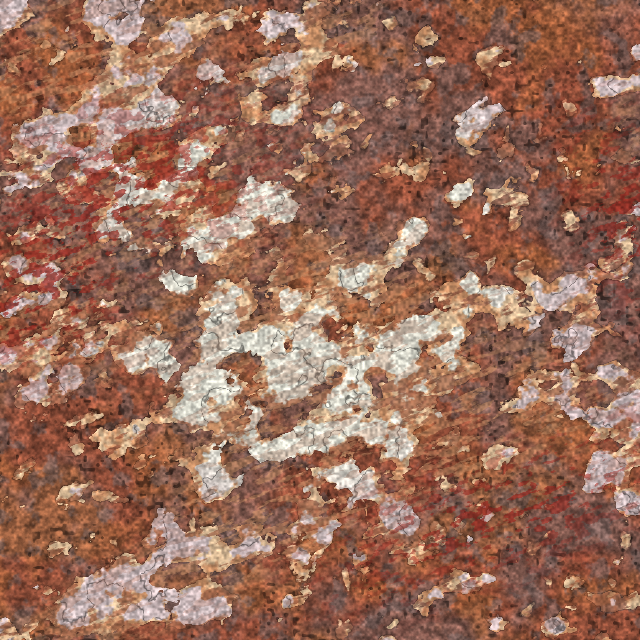
Reproduce this texture procedurally as a three.js fragment shader.

```glsl
varying vec2 vUv;

const vec3 UMBER = vec3(0.49, 0.34, 0.30);
const vec3 RUST = vec3(0.55, 0.30, 0.22);
const vec3 ORANGE = vec3(0.62, 0.37, 0.22);
const vec3 SLATE = vec3(0.43, 0.36, 0.35);
const vec3 CRIMSON = vec3(0.57, 0.16, 0.13);
const vec3 TAN = vec3(0.74, 0.53, 0.38);
const vec3 CREAM = vec3(0.84, 0.72, 0.58);
const vec3 WHITE = vec3(0.86, 0.87, 0.83);
const vec3 LAVENDER = vec3(0.79, 0.73, 0.75);

float hash(vec2 p) {
  vec3 q = fract(vec3(p.xyx) * 0.1031);
  q += dot(q, q.yzx + 33.33);
  return fract((q.x + q.y) * q.z);
}

float noise(vec2 p) {
  vec2 i = floor(p), f = fract(p);
  f = f * f * (3.0 - 2.0 * f);
  return mix(mix(hash(i), hash(i + vec2(1.0, 0.0)), f.x),
             mix(hash(i + vec2(0.0, 1.0)), hash(i + 1.0), f.x), f.y);
}

float fbm(vec2 p) {
  float sum = 0.0, amp = 0.5;
  for (int i = 0; i < 5; i++) {
    sum += amp * noise(p);
    p = mat2(1.6, 1.2, -1.2, 1.6) * p + 17.3;
    amp *= 0.5;
  }
  return sum / 0.97;
}

vec2 rotate(vec2 p, float a) {
  return vec2(cos(a) * p.x + sin(a) * p.y, cos(a) * p.y - sin(a) * p.x);
}

// Soft ellipse leaning along the brush direction
float blob(vec2 p, vec2 center, vec2 radius) {
  vec2 q = rotate(p - center, 0.35) / radius;
  return exp(-dot(q, q));
}

// Where the paint has survived
float paintRegion(vec2 p) {
  float r = blob(p, vec2(0.12, 0.92), vec2(0.20, 0.11));
  r += 0.8 * blob(p, vec2(0.50, 0.94), vec2(0.16, 0.05));
  r += 0.8 * blob(p, vec2(0.22, 0.70), vec2(0.26, 0.11));
  r += blob(p, vec2(0.48, 0.48), vec2(0.27, 0.17));
  r += 0.8 * blob(p, vec2(0.78, 0.34), vec2(0.28, 0.13));
  r += 0.9 * blob(p, vec2(0.42, 0.22), vec2(0.16, 0.10));
  r += 0.9 * blob(p, vec2(0.20, 0.06), vec2(0.20, 0.08));
  r += 0.7 * blob(p, vec2(0.06, 0.46), vec2(0.16, 0.09));
  return min(r + 0.6 * blob(p, vec2(0.99, 0.80), vec2(0.07, 0.10)), 1.0);
}

float redRegion(vec2 p) {
  return blob(p, vec2(0.20, 0.70), vec2(0.24, 0.13))
       + blob(p, vec2(0.78, 0.20), vec2(0.28, 0.09))
       + blob(p, vec2(0.05, 0.52), vec2(0.12, 0.08))
       + blob(p, vec2(0.98, 0.66), vec2(0.08, 0.16));
}

// Small isolated flakes, one candidate per cell; positive inside
float flakes(vec2 p, float cells) {
  vec2 q = p * cells + 0.8 * (vec2(fbm(p * 36.0), fbm(p * 36.0 + 9.0)) - 0.5);
  float inside = -1.0;
  for (int y = -1; y <= 1; y++)
    for (int x = -1; x <= 1; x++) {
      vec2 c = floor(q) + vec2(float(x), float(y));
      vec2 d = q - c - 0.2 - 0.6 * vec2(hash(c), hash(c + 51.0));
      d = rotate(d, 3.0 * hash(c + 7.0)) * vec2(0.85, 1.25);
      float radius = mix(0.08, 0.25, hash(c + 23.0)) * step(0.66, hash(c + 87.0));
      inside = max(inside, radius > 0.0 ? radius - length(d) : -1.0);
    }
  return inside;
}

vec3 rustColor(vec2 p) {
  vec3 c = mix(UMBER, RUST, smoothstep(0.42, 0.62, fbm(p * 10.0 + 3.0)));
  c = mix(c, ORANGE, 0.7 * smoothstep(0.50, 0.70, fbm(p * 12.0 + 40.0)));
  c = mix(c, SLATE, 0.6 * smoothstep(0.54, 0.66, fbm(p * 36.0 + 70.0)));
  float pits = smoothstep(0.68, 0.88, noise(p * 150.0)) * smoothstep(0.38, 0.6, fbm(p * 14.0 + 8.0));
  return c * (1.0 - 0.45 * pits) * (0.52 + 0.98 * fbm(p * 95.0 + 5.0));
}

void main() {
  vec2 p = vUv;
  vec2 s = rotate(p, 0.35);
  float region = paintRegion(p);
  float streak = fbm(s * vec2(38.0, 120.0));
  float patches = mix(fbm(s * vec2(10.0, 14.0) + 12.0), fbm(s * vec2(23.0, 29.0) + 5.0), 0.55);

  // Signed height of the paint above its torn edge
  float coatHeight = 1.35 * (patches - 0.5) + 0.22 * (region - 0.5) - 0.035;
  float height = max(coatHeight, 0.25 * flakes(p, 16.0));
  float paint = smoothstep(-0.005, 0.007, height);
  float lip = smoothstep(-0.03, -0.004, height) * (1.0 - paint);

  // Paint: tan at the rim, pale in the middle, cool away from the center
  float cool = smoothstep(0.26, 0.42, length(p - vec2(0.47, 0.56)));
  float bare = smoothstep(0.07, 0.12, coatHeight + 0.6 * (fbm(p * 20.0 + 90.0) - 0.5));
  vec3 coat = mix(TAN, CREAM, smoothstep(0.38, 0.62, fbm(p * 45.0 + 60.0) + 0.6 * height));
  coat = mix(coat, mix(WHITE, LAVENDER, cool), 0.9 * bare);
  float crack = 1.0 - smoothstep(0.0, 0.02, abs(fbm(p * 17.0 + 33.0) - 0.5));
  coat *= 1.0 - 0.4 * crack * bare;
  coat *= 0.78 + 0.44 * fbm(p * 100.0 + 20.0);

  // Rust brushed through the paint and paint smeared over the rust
  float worn = smoothstep(0.47, 0.60, streak + 0.5 * (fbm(p * 18.0 + 25.0) - 0.5));
  float smear = smoothstep(0.50, 0.62, streak) * smoothstep(0.25, 0.8, region);
  vec3 rust = rustColor(p) * (1.0 - 0.25 * lip);
  rust = mix(rust, TAN, 0.6 * smear);
  vec3 stain = mix(rust, RUST, 0.4);
  coat = mix(coat, stain, worn * mix(0.78, 0.28, bare));
  vec3 color = mix(rust, coat, paint);

  // Scraped remains of red paint
  float scrape = fbm(s * vec2(60.0, 120.0) + 44.0);
  float red = smoothstep(0.52, 0.62, scrape + 0.35 * (fbm(p * 14.0 + 77.0) - 0.5));
  color = mix(color, CRIMSON, 0.75 * red * min(redRegion(p), 1.0));

  // Fine grain
  color *= 0.78 + 0.44 * noise(p * 250.0);
  gl_FragColor = vec4(color, 1.0);
}
```
